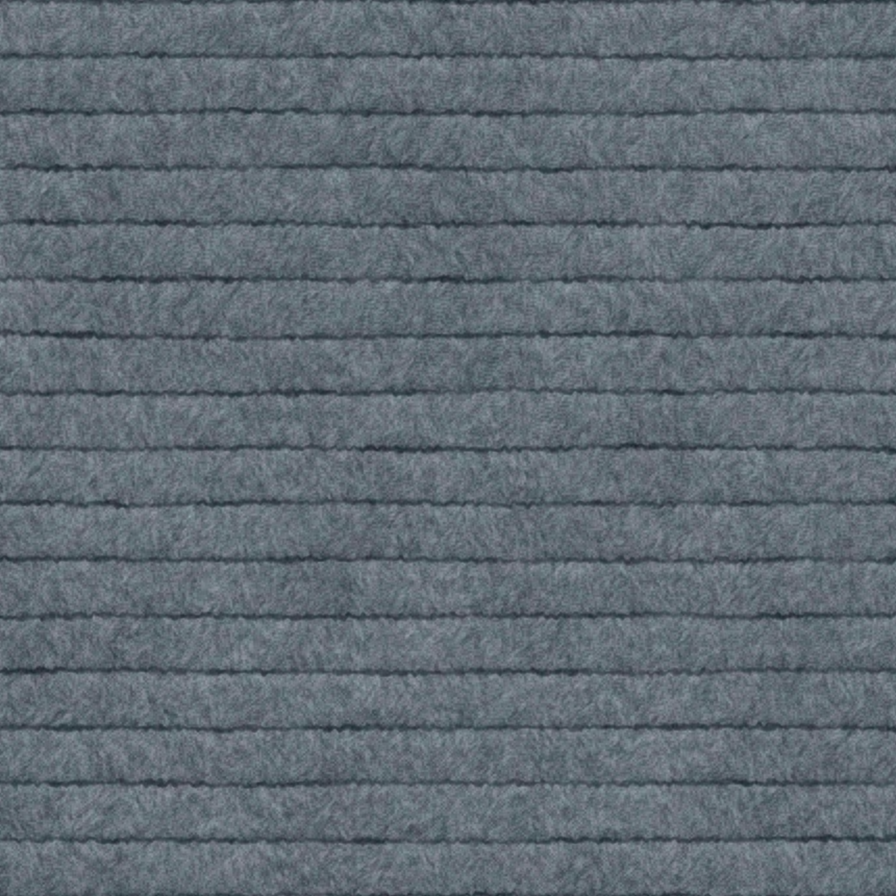
A Shadertoy shader for this texture:

```glsl
// Blue-grey ribbed felt: horizontal padded ribs parted by thin, wavering dark grooves.
#define RIBS 16.0
#define GROOVE_WIDTH 0.018
#define GROOVE_DEPTH 0.105
#define GROOVE_WOBBLE 0.075
#define SHADOW_DEPTH 0.075
#define RIM_LIGHT 0.030
#define FIBRE_CONTRAST 0.115
#define GRAIN_CONTRAST 0.115
#define MOTTLE_CONTRAST 0.050
#define HUE_VARIATION 0.035
#define FELT_COLOUR vec3(0.393, 0.433, 0.466)

float hash(vec2 p) {
    return fract(sin(dot(p, vec2(127.1, 311.7))) * 43758.5);
}

// Smooth value noise, centred on zero
float noise(vec2 p) {
    vec2 cell = floor(p), f = fract(p);
    f = f * f * (3.0 - 2.0 * f);
    float low = mix(hash(cell), hash(cell + vec2(1.0, 0.0)), f.x);
    float high = mix(hash(cell + vec2(0.0, 1.0)), hash(cell + 1.0), f.x);
    return mix(low, high, f.y) - 0.5;
}

// Short hairs stretched along a direction given by its angle
float hairs(vec2 p, float angle, float density) {
    vec2 along = vec2(cos(angle), sin(angle));
    vec2 across = vec2(-along.y, along.x);
    return noise(vec2(dot(p, along) * 0.45, dot(p, across)) * density + 40.0 * angle);
}

// Two leaning hair layers that trade places in patches
float fibres(vec2 p) {
    float patchMask = smoothstep(-0.2, 0.2, noise(p * vec2(55.0, 45.0)));
    float coarse = mix(hairs(p, 1.05, 220.0), hairs(p, 2.15, 220.0), patchMask);
    float fine = mix(hairs(p, 0.65, 340.0), hairs(p, 1.75, 340.0), patchMask);
    return coarse + 0.8 * fine;
}

// Signed height above the nearest groove, in rib heights
float grooveOffset(vec2 p, float groove) {
    float wobble = noise(vec2(p.x * 7.0, groove * 7.3))
                 + 0.4 * noise(vec2(p.x * 32.0, groove * 11.7 + 50.0));
    float fuzz = 0.08 * noise(p * vec2(190.0, 130.0));
    return p.y * RIBS - groove - GROOVE_WOBBLE * wobble - fuzz;
}

void mainImage(out vec4 fragColor, in vec2 fragCoord) {
    vec2 p = fragCoord / iResolution.y;
    float groove = floor(p.y * RIBS + 0.5);
    float d = grooveOffset(p, groove);
    float pixel = RIBS / iResolution.y;

    // Rib relief: shaded underside, lit fuzzy upper rim
    float shadow = exp(-max(d, 0.0) * 9.0) * smoothstep(-0.07, 0.03, d);
    float rim = smoothstep(-0.42, -0.10, d) * (1.0 - smoothstep(-0.09, 0.0, d));

    // Groove line, uneven in width and depth along its length
    float wear = noise(vec2(p.x * 24.0, groove * 5.1 + 9.0))
               + 0.5 * noise(vec2(p.x * 90.0, groove * 3.7));
    float width = GROOVE_WIDTH * (1.0 + 0.8 * wear);
    float line = 1.0 - smoothstep(width - 0.5 * pixel, width + pixel + 0.045, abs(d));

    // Felt surface: hairs, fine grain and broad mottling
    float tone = FIBRE_CONTRAST * fibres(p);
    tone += GRAIN_CONTRAST * noise(p * 430.0);
    tone += MOTTLE_CONTRAST * (noise(p * 65.0) + 0.6 * noise(p * 24.0) + 0.6 * noise(p * 8.0));
    tone *= 1.0 - 0.4 * line;
    tone += RIM_LIGHT * rim * (1.0 + 1.2 * noise(p * vec2(150.0, 90.0)));
    tone -= SHADOW_DEPTH * shadow;
    tone -= GROOVE_DEPTH * line * (1.0 + 1.1 * wear);

    // Slight drift between teal and violet hairs
    float hue = HUE_VARIATION * (noise(p * 170.0 + 17.0) + 0.5 * noise(p * 45.0));
    vec3 colour = FELT_COLOUR + tone + hue * vec3(1.0, -0.3, 0.2);
    fragColor = vec4(clamp(colour, 0.0, 1.0), 1.0);
}
```
